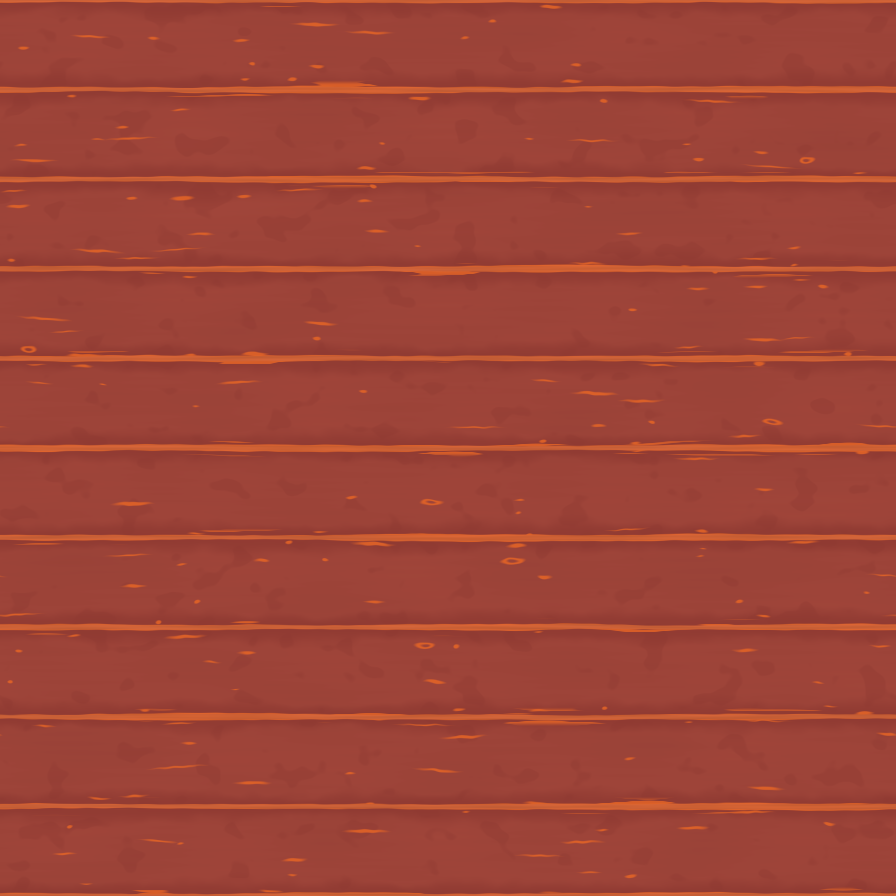
This texture is drawn by a Shadertoy shader. Its source:

```glsl
#define PLANKS 10.0
#define SEAM_HALF 0.0031
#define SHADOW_REACH 0.011
#define CHIP_GRID vec2(16.0, 60.0)
#define CHIP_CHANCE 0.23
#define PAINT vec3(0.615, 0.265, 0.222)
#define PAINT_DARK vec3(0.555, 0.222, 0.192)
#define SEAM_WOOD vec3(0.79, 0.375, 0.215)
#define BARE_WOOD vec3(0.89, 0.39, 0.15)

vec2 hash2(vec2 p) {
    vec3 q = fract(p.xyx * vec3(0.1031, 0.1030, 0.0973));
    q += dot(q, q.yzx + 33.33);
    return fract((q.xx + q.yz) * q.zy);
}

float gradientDot(vec2 cell, vec2 offset, vec2 period) {
    float angle = 6.2832 * hash2(mod(cell, period) + period * 0.37).x;
    return dot(vec2(cos(angle), sin(angle)), offset);
}

// Gradient noise over the canvas, wrapping at its edges; about -0.7 to 0.7
float noise(vec2 uv, vec2 period) {
    vec2 p = uv * period, i = floor(p), f = p - i;
    vec2 u = f * f * f * (f * (f * 6.0 - 15.0) + 10.0);
    vec2 e = vec2(1.0, 0.0);
    return mix(mix(gradientDot(i, f, period),
                   gradientDot(i + e.xy, f - e.xy, period), u.x),
               mix(gradientDot(i + e.yx, f - e.yx, period),
                   gradientDot(i + e.xx, f - e.xx, period), u.x), u.y);
}

// Signed height above the nearest seam
float seamOffset(float y) {
    return (fract(y * PLANKS + 0.5) - 0.5) / PLANKS;
}

// Flat flakes and a few small rings of lost paint
float chips(vec2 uv, float aa) {
    vec2 warped = uv + vec2(0.004, 0.0016) * vec2(
        noise(uv, vec2(60.0, 110.0)), noise(uv, vec2(75.0, 90.0)));
    vec2 home = floor(warped * CHIP_GRID);
    float cover = 0.0;
    for (int y = -1; y <= 1; y++)
    for (int x = -1; x <= 1; x++) {
        vec2 cell = home + vec2(x, y);
        vec2 id = mod(cell, CHIP_GRID);
        vec2 place = hash2(id + 7.0), kind = hash2(id + 91.0);
        vec2 center = (cell + 0.15 + 0.7 * place) / CHIP_GRID;
        float nearSeam = exp(-abs(seamOffset(center.y)) / 0.014);
        float cluster = noise(center, vec2(5.0, 7.0));
        float chance = CHIP_CHANCE * (0.65 + 0.8 * nearSeam + 1.5 * cluster);
        float ring = step(0.9, kind.x) * (1.0 - step(0.5, nearSeam));
        vec2 size = vec2(mix(0.003, 0.021, kind.y * kind.y),
                         mix(0.0007, 0.0022, kind.x));
        size = mix(size, vec2(0.006 + 0.008 * kind.y, 0.0034), ring);
        vec2 d = warped - center;
        d.y += d.x * 0.16 * (place.x - 0.5);
        float r = length(d / size);
        float edge = mix(r - 1.0, abs(r - 0.75) - 0.28, ring) * size.y;
        float shape = 1.0 - smoothstep(-aa, aa, edge);
        cover = max(cover, shape * step(hash2(id + 43.0).x, chance));
    }
    return cover;
}

void mainImage(out vec4 fragColor, in vec2 fragCoord) {
    vec2 uv = fragCoord / iResolution.xy;
    float aa = 0.8 / iResolution.y;
    float row = floor(uv.y * PLANKS + 0.5);
    vec2 rowUv = vec2(uv.x, mod(row, PLANKS) / PLANKS + 0.037);

    // Painted boards with faint mottling
    float broad = noise(uv, vec2(7.0, 15.0));
    float patches = noise(uv, vec2(24.0, 34.0)) + 0.4 * noise(uv, vec2(55.0, 70.0));
    float grain = noise(uv, vec2(6.0, 160.0));
    vec3 color = PAINT * (1.0 + 0.03 * broad + 0.012 * grain);
    float stain = smoothstep(0.27, 0.40, patches + 0.25 * broad);
    color = mix(color, PAINT_DARK, 0.35 * stain);

    // Uneven shade beside the seams
    float s = seamOffset(uv.y);
    float reach = SHADOW_REACH * (1.0 + 0.7 * broad + 0.5 * patches);
    float shade = 1.0 - smoothstep(0.4 * reach, 1.9 * reach, abs(s));
    color = mix(color, PAINT_DARK, 0.75 * shade);

    // Loose flakes
    color = mix(color, BARE_WOOD, 0.88 * chips(uv, aa));

    // Long splinters hugging the seams
    float splinter = noise(uv, vec2(9.0, 200.0)) + 0.45 * noise(rowUv, vec2(5.0, 23.0));
    float hug = 1.0 - smoothstep(0.005, 0.011, abs(s));
    color = mix(color, BARE_WOOD, 0.85 * hug * smoothstep(0.38, 0.46, splinter));

    // Wavering seams with bright, ragged rims
    float swell = noise(rowUv, vec2(4.0, 31.0));
    float ragged = noise(uv, vec2(38.0, 150.0));
    float center = 0.0016 * noise(rowUv, vec2(7.0, 27.0));
    float halfWidth = SEAM_HALF + 0.0022 * swell + 0.0011 * ragged;
    float d = abs(s - center) - halfWidth;
    float rim = smoothstep(-0.0018, 0.0, d) * (0.55 + 0.6 * ragged);
    vec3 wood = mix(SEAM_WOOD, BARE_WOOD, clamp(rim + 0.6 * swell, 0.0, 1.0));
    wood *= 1.0 + 0.10 * noise(uv, vec2(10.0, 320.0));
    float soft = max(aa, 0.0009);
    color = mix(color, wood, 1.0 - smoothstep(-soft, soft, d));

    fragColor = vec4(color, 1.0);
}
```
